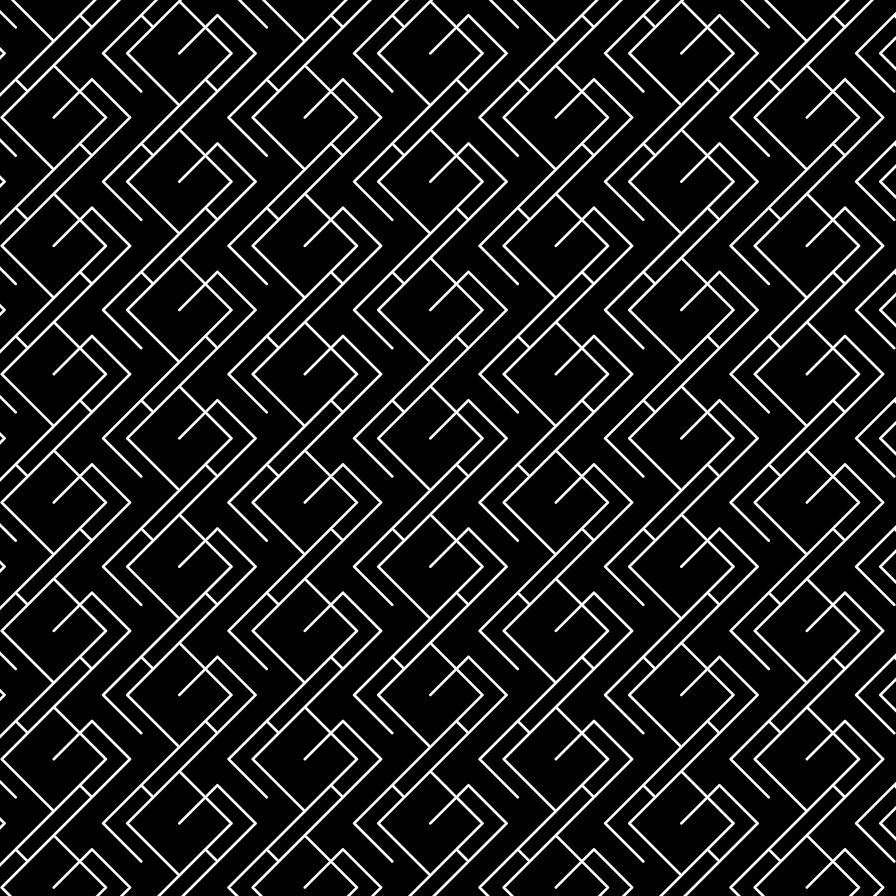
Give the GLSL for this pattern, as a WebGL 1 fragment shader.

```glsl
precision highp float;
// Staggered lattice of white hooked diamonds linked by diagonal double rails on black.

uniform vec2 u_resolution;

const float ROW_HEIGHT = 0.14323;           // vertical repeat, in canvas heights
const vec2 ORIGIN = vec2(0.4803, 0.5108);   // centre of one motif on the canvas
const float COLUMN_STEP = 0.978;            // column spacing, in row heights
const float INNER = 0.406;                  // half diagonal of the inner diamond
const float OUTER = 1.0 - INNER;            // half diagonal of the outer diamond
const float LINE_WIDTH = 0.00295;           // in canvas heights
const vec3 BACKGROUND = vec3(0.004);
const vec3 LINE_COLOR = vec3(1.0);

float segmentDistance(vec2 p, vec2 a, vec2 b) {
  vec2 ap = p - a;
  vec2 ab = b - a;
  return length(ap - ab * clamp(dot(ap, ab) / dot(ab, ab), 0.0, 1.0));
}

// One motif, in row heights, centred on the free tip of its hook.
float motifDistance(vec2 p, float inner, float outer) {
  vec2 peak = vec2(0.5 * outer);

  // Hook and outer shoulder
  float d = segmentDistance(p, vec2(0.0), peak);
  d = min(d, segmentDistance(p, peak, vec2(outer, 0.0)));

  // Two parallel rails running down to the motif below
  d = min(d, segmentDistance(p, vec2(outer, 0.0), vec2(-inner, -1.0)));
  d = min(d, segmentDistance(p, vec2(inner, 0.0), vec2(-outer, -1.0)));

  // Inner diamond sides
  d = min(d, segmentDistance(p, vec2(inner, 0.0), vec2(0.0, inner)));
  d = min(d, segmentDistance(p, vec2(-inner, 0.0), vec2(0.0, -inner)));

  // Loose outer tail
  d = min(d, segmentDistance(p, vec2(-outer, 0.0), -peak));

  // Rungs across the rails, at opposite corners
  vec2 falling = vec2(0.5, -0.5);
  d = min(d, segmentDistance(p, falling * inner, falling * outer));
  return min(d, segmentDistance(p, -falling * inner, -falling * outer));
}

// Nearest line over the neighbouring motifs; odd columns shift by half a row.
float latticeDistance(vec2 p, float columnStep) {
  float nearestColumn = floor(p.x / columnStep + 0.5);
  float d = 10.0;
  for (int i = -1; i <= 1; i++) {
    float column = nearestColumn + float(i);
    float y = p.y - 0.5 * mod(column, 2.0);
    vec2 local = vec2(p.x - column * columnStep, fract(y + 0.5) - 0.5);
    for (int j = -1; j <= 1; j++) {
      d = min(d, motifDistance(local + vec2(0.0, float(j)), INNER, OUTER));
    }
  }
  return d;
}

float strokeCoverage(float d, float width, float pixel) {
  return clamp(0.5 + (0.5 * width - d) / pixel, 0.0, 1.0);
}

void main() {
  float side = min(u_resolution.x, u_resolution.y);
  vec2 uv = gl_FragCoord.xy / side;
  float d = latticeDistance((uv - ORIGIN) / ROW_HEIGHT, COLUMN_STEP) * ROW_HEIGHT;
  float ink = strokeCoverage(d, LINE_WIDTH, 1.0 / side);
  gl_FragColor = vec4(mix(BACKGROUND, LINE_COLOR, ink), 1.0);
}
```
